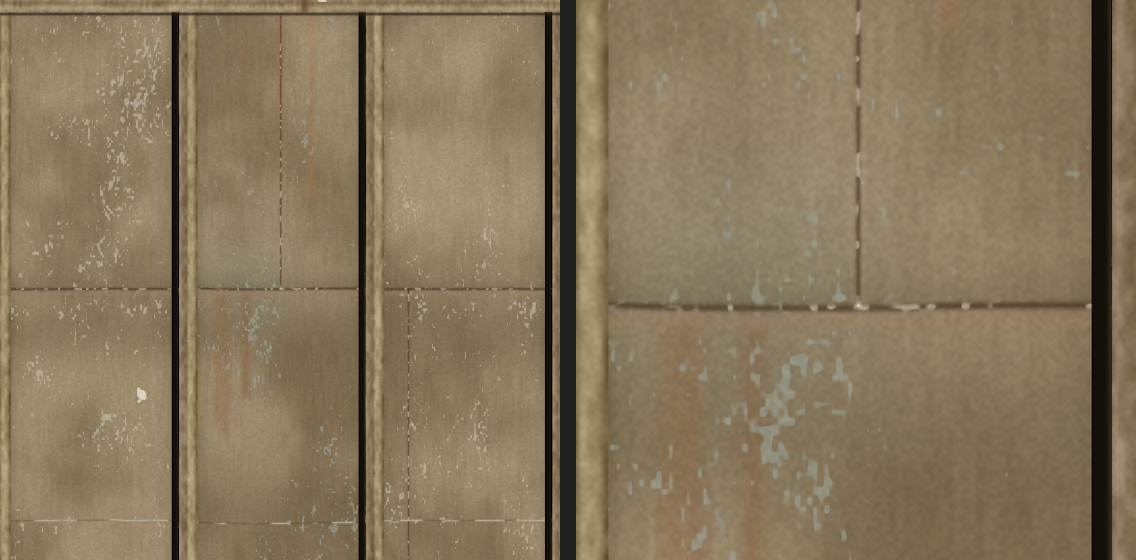
Left, the full canvas; right, a detail of the centre.
Write a Shadertoy shader that draws this texture.

```glsl
// Weathered metal cladding: three bays of tan plates, each with a shadow gap and
// a ridged post, under one top rail. Bays come from fract; wear is layered value
// noise, hashed rust streaks and thresholded paint chips.

float hash(vec2 p) {
    vec3 q = fract(p.xyx * 0.1031);
    q += dot(q, q.yzx + 33.33);
    return fract((q.x + q.y) * q.z);
}

float noise(vec2 p) {
    vec2 i = floor(p), f = fract(p);
    f = f * f * (3.0 - 2.0 * f);
    return mix(mix(hash(i), hash(i + vec2(1, 0)), f.x),
               mix(hash(i + vec2(0, 1)), hash(i + vec2(1, 1)), f.x), f.y);
}

float fbm(vec2 p) {
    float sum = 0.0, amp = 0.533;
    for (int i = 0; i < 4; i++) {
        sum += amp * noise(p);
        p = p * 2.03 + 17.7;
        amp *= 0.5;
    }
    return sum;
}

float bell(float d, float width) { return exp(-d * d / (width * width)); }

// Smooth-edged interval from a to b
float band(float x, float a, float b, float soft) {
    return smoothstep(a - soft, a + soft, x) * (1.0 - smoothstep(b - soft, b + soft, x));
}

vec3 plate(vec2 uv, float bay, float u, float px) {
    float y = uv.y, above = y - 0.484;
    float upper = smoothstep(-px, px, above);
    float middle = 1.0 - min(abs(bay - 1.0), 1.0);
    float first = 1.0 - min(bay, 1.0);

    // Broad mottling, fine brushed grain and soiled borders
    float tone = fbm(uv * vec2(7, 6) + bay * 9.0);
    float brushed = noise(uv * vec2(230, 28)) - 0.5;
    vec3 col = mix(vec3(0.51, 0.44, 0.33), vec3(0.64, 0.565, 0.45), smoothstep(0.2, 0.75, tone));
    col += 0.035 * brushed + 0.02 * (upper - 0.5) - 0.015 * middle;
    float grime = 0.5 * upper * exp(-max(above, 0.0) / 0.022)
                + 0.35 * (1.0 - upper) * bell(y - 0.41, 0.055)
                + 0.35 * exp(-(u - 0.137) / 0.03) + 0.3 * exp(-(1.0 - u) / 0.04)
                + 0.3 * exp(-(0.978 - y) / 0.02) + 0.3 * middle * bell(y - 0.1, 0.07);
    col = mix(col, vec3(0.38, 0.33, 0.225), grime * (0.45 + 0.8 * tone));
    float bloom = bell(y - 0.5, 0.1) * bell(u - 0.38, 0.25) * middle;
    col = mix(col, vec3(0.46, 0.46, 0.38), 0.5 * bloom * tone);

    // Rust runs starting below the rail or the middle seam
    for (int i = 0; i < 6; i++) {
        vec2 id = vec2(float(i) + 3.0, bay * 11.0 + 5.0);
        float start = i % 2 == 0 ? 0.975 : 0.478;
        float len = 0.15 + 0.32 * hash(id + 41.0);
        float d = (u - 0.2 - 0.75 * hash(id)) / 3.0;
        float run = bell(d, 0.003 + 0.006 * hash(id + 9.0))
                  * band(y, start - len, start, 0.012) * (0.12 + 0.33 * middle);
        vec3 rust = mix(vec3(0.47, 0.33, 0.22), vec3(0.69, 0.53, 0.37), hash(id + 23.0));
        col = mix(col, rust, run * (0.6 + 0.6 * noise(uv * vec2(90, 12))));
    }

    // Flaked paint, densest in one zone of each bay
    float zone = first * bell(u - 0.8, 0.17) * band(y, 0.56, 0.93, 0.07)
               + middle * bell(u - 0.34, 0.24) * band(y, 0.36, 0.61, 0.06)
               + 0.7 * bell(y - 0.447, 0.012) + 0.6 * bell(y - 0.07, 0.016);
    float flakes = 0.6 * noise(uv * vec2(290, 190)) + 0.4 * noise(uv * vec2(120, 55) + 7.0)
                 + 0.6 * (fbm(uv * vec2(15, 9) + 20.0) - 0.5) + 0.13 * zone;
    vec3 bare = mix(vec3(0.75, 0.73, 0.65), vec3(0.60, 0.63, 0.58), middle);
    col = mix(col, bare, 0.65 * smoothstep(0.77, 0.93, flakes));
    vec2 scar = (uv - vec2(0.252, 0.295)) / vec2(0.010, 0.014);
    float ragged = length(scar) + 0.7 * (noise(uv * 170.0) - 0.5);
    col = mix(col, vec3(0.85, 0.83, 0.76), 1.0 - smoothstep(0.75, 1.0, ragged));

    // Welded seams: middle, broken lower one, and two upright joints
    float beads = noise(uv * vec2(200, 190) + 50.0);
    float wave = 0.002 * (noise(vec2(uv.x * 25.0, bay)) - 0.5);
    float seam = bell(above + wave, 0.0024);
    float low = bell(y - 0.071 + 0.005 * middle + wave, 0.0018);
    float joint = bell((u - 0.583) / 3.0, 0.0017) * middle * upper
                + bell((u - 0.267) / 3.0, 0.0017) * step(1.5, bay) * (1.0 - upper);
    col = mix(col, vec3(0.60, 0.49, 0.38), 0.5 * bell(above + 0.008, 0.005));
    col = mix(col, vec3(0.31, 0.23, 0.16), 0.75 * seam + 0.3 * low + 0.65 * joint);
    float broken = smoothstep(0.45, 0.6, noise(uv * vec2(55, 40) + bay));
    col = mix(col, vec3(0.76, 0.72, 0.63), smoothstep(0.55, 0.8, beads) * 0.75 * (seam + joint));
    return mix(col, vec3(0.77, 0.75, 0.67), 0.75 * low * broken);
}

void mainImage(out vec4 fragColor, in vec2 fragCoord) {
    vec2 uv = fragCoord / iResolution.xy;
    float px = 1.0 / iResolution.y;
    float t = 3.0 * uv.x + 0.079;
    float bay = floor(t), u = fract(t), soft = 3.0 * px;
    vec3 col = plate(uv, bay, u, px);

    // Post: brown flank, pale ridge, stained edges
    float s = (u - 0.035) / 0.102;
    float pitted = noise(uv * vec2(190, 90)) - 0.5;
    vec3 post = mix(vec3(0.52, 0.44, 0.34), vec3(0.65, 0.58, 0.44), smoothstep(0.3, 0.6, s));
    post = mix(post, vec3(0.40, 0.31, 0.18), 0.75 * bell(s - 1.0, 0.16) + 0.4 * bell(s - 0.42, 0.07));
    post += 0.13 * pitted + 0.14 * (fbm(uv * vec2(60, 14)) - 0.5) + 0.06 * bell(s - 0.1, 0.1);
    col = mix(col, post, band(u, 0.035, 0.137, soft));

    // Deep gap with a faintly lit rim, then the shadow below the rail
    vec3 gap = mix(vec3(0.075, 0.06, 0.035), vec3(0.19, 0.18, 0.125), bell(u - 0.036, 0.007));
    float wrapped = u > 0.5 ? u - 1.0 : u;
    col = mix(col, gap, band(wrapped, 0.0, 0.036, soft));
    col = mix(col, vec3(0.17, 0.14, 0.09), 0.75 * bell(uv.y - 0.975, 0.0028));

    // Top rail with pale lip, a stain and a bare patch
    float v = (uv.y - 0.978) / 0.022;
    vec3 rail = mix(vec3(0.51, 0.43, 0.30), vec3(0.65, 0.58, 0.45), bell(v - 0.3, 0.3));
    rail += 0.11 * pitted + 0.14 * (fbm(uv * vec2(25, 90)) - 0.5) + 0.07 * smoothstep(0.75, 1.0, v);
    rail = mix(rail, vec3(0.36, 0.25, 0.17), 0.7 * bell(uv.x - 0.544, 0.009));
    rail = mix(rail, vec3(0.85, 0.83, 0.76), band(uv.x, 0.568, 0.583, 0.002) * step(0.85, v));
    col = mix(col, rail, smoothstep(-px, px, uv.y - 0.978));

    col *= 1.0 + 0.10 * (noise(uv * 420.0) - 0.5);
    fragColor = vec4(clamp(col, 0.0, 1.0), 1.0);
}
```
